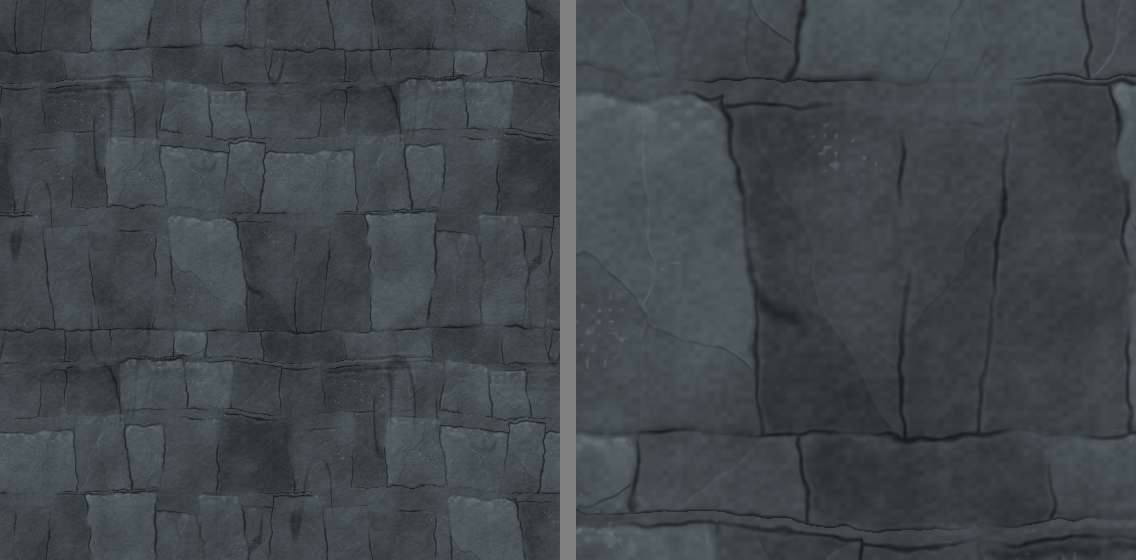
Left, the full canvas; right, a detail of the centre.
A WebGL 1 fragment shader for this texture:

```glsl
precision highp float;
uniform vec2 u_resolution;

const vec3 STONE = vec3(0.25, 0.28, 0.29);
const float TOP_OFFSET = 0.088;            // first ledge, measured from the top
const vec4 BAND_TOP = vec4(0.0, 0.056, 0.15, 0.285);
const float PERIOD = 0.5;                  // height of one repeat; each is shifted half across
const float BEVEL = 0.0055;
const float CORNER = 0.011;
const float JOINT_WIDTH = 0.0026;
const float ROUGHNESS = 0.021;
const float SAMPLE_STEP = 0.0016;
const vec2 LIGHT = vec2(0.07, 0.15);

float hash(vec2 p) {
  return fract(sin(dot(p, vec2(127.1, 311.7))) * 43758.5453);
}

// Lattice hash that wraps with the half-shifted repeat
float latticeHash(vec2 c, vec2 cells) {
  float row = floor(c.y / (cells.y * 0.5) + 0.001);
  c.y -= row * cells.y * 0.5;
  c.x = mod(c.x + row * cells.x * 0.5, cells.x);
  return hash(c + cells * 0.37);
}

// Value noise; cell counts must be even
float noise(vec2 p, vec2 cells) {
  vec2 c = floor(p * cells), f = fract(p * cells);
  f = f * f * (3.0 - 2.0 * f);
  float a = mix(latticeHash(c, cells), latticeHash(c + vec2(1.0, 0.0), cells), f.x);
  float b = mix(latticeHash(c + vec2(0.0, 1.0), cells), latticeHash(c + 1.0, cells), f.x);
  return mix(a, b, f.y);
}

float fbm(vec2 p) {
  float sum = 0.0, amp = 0.5;
  vec2 cells = vec2(16.0);
  for (int i = 0; i < 5; i++) {
    sum += amp * noise(p, cells);
    cells *= 2.0;
    amp *= 0.52;
  }
  return sum;
}

// Leaning joint at the left of column i
float joint(float i, float count, float seed, float y, float lean) {
  float id = mod(i, count);
  float shift = 0.65 * (hash(vec2(id, seed)) - 0.5);
  return (i + shift + lean * (hash(vec2(id, seed + 7.3)) - 0.5) * y) / count;
}

// Returns height, joint darkness and face tone
vec3 surface(vec2 p) {
  float grain = fbm(p);
  vec2 bend = vec2(noise(p, vec2(10.0)), noise(p + 0.23, vec2(8.0, 6.0))) - 0.5;
  vec2 ragged = vec2(noise(p, vec2(44.0)), noise(p + 0.31, vec2(44.0))) - 0.5;
  vec2 jagged = vec2(noise(p, vec2(110.0)), noise(p + 0.17, vec2(110.0))) - 0.5;
  vec2 w = p + vec2(0.014, 0.022) * bend + 0.006 * ragged + 0.0035 * jagged;
  float row = floor(w.y / PERIOD);
  vec2 q = vec2(fract(w.x + 0.5 * row), w.y - row * PERIOD);

  // Choose the course of stones
  float top = BAND_TOP.x, bottom = BAND_TOP.y, count = 10.0, seed = 3.0, lean = 0.15;
  if (q.y > BAND_TOP.w) {
    top = BAND_TOP.w; bottom = PERIOD; count = 12.0; seed = 41.0; lean = 0.7;
  } else if (q.y > BAND_TOP.z) {
    top = BAND_TOP.z; bottom = BAND_TOP.w; count = 10.0; seed = 29.0; lean = 0.25;
  } else if (q.y > BAND_TOP.y) {
    top = BAND_TOP.y; bottom = BAND_TOP.z; count = 11.0; seed = 17.0; lean = 0.2;
  }

  // Find the stone between its two joints
  float y = (q.y - top) / (bottom - top) - 0.5;
  float i = floor(q.x * count);
  if (q.x < joint(i, count, seed, y, lean)) i -= 1.0;
  else if (q.x >= joint(i + 1.0, count, seed, y, lean)) i += 1.0;
  float left = joint(i, count, seed, y, lean);
  float right = joint(i + 1.0, count, seed, y, lean);
  vec2 id = vec2(mod(i, count), seed);
  top += 0.2 * (bottom - top) * hash(id + 1.7) * step(BAND_TOP.y, top);

  // Rounded edge distance; a few stones stand proud, most lie nearly flush
  vec2 inside = vec2(min(q.x - left, right - q.x), min(q.y - top, bottom - q.y));
  float d = max(CORNER - length(max(CORNER - inside, 0.0)), 0.0);
  float edge = min(inside.x, inside.y);
  float kind = hash(id + 2.9);
  float proud = smoothstep(0.6, 0.85, kind);
  float recessed = 1.0 - smoothstep(0.12, 0.22, kind);
  float face = smoothstep(0.0, BEVEL, d);
  float patchy = smoothstep(0.3, 0.7, noise(p, vec2(26.0)));
  float lift = mix(0.0018, 0.0065, proud) * (0.45 + 0.55 * patchy);
  float h = lift * (0.7 * face + 0.3 * smoothstep(0.0, 0.045, edge));
  float tone = 1.03 + face * (0.17 * proud - 0.13 * recessed);

  // Sharp broken facets, mostly upright
  vec2 local = q - 0.5 * vec2(left + right, top + bottom) + 0.01 * ragged;
  for (int j = 0; j < 2; j++) {
    vec2 key = id + float(j) * 5.1;
    float angle = 2.0 * (hash(key + 11.0) - 0.5) + 3.1416 * step(0.5, hash(key + 13.0));
    float cut = dot(local, vec2(cos(angle), sin(angle))) - 0.03 * (hash(key + 23.0) - 0.2);
    float broken = face * smoothstep(0.0, 0.002, cut);
    h -= 0.4 * lift * broken;
    tone += broken * (0.12 * hash(key + 31.0) - 0.085);
  }

  // Thin shelves beneath the ledge
  float shelf = smoothstep(0.04, 0.056, q.y) * (1.0 - smoothstep(0.065, 0.105, q.y));
  shelf *= smoothstep(0.3, 0.6, noise(p, vec2(6.0)));
  h += shelf * 0.008 * noise(w, vec2(10.0, 130.0)) + ROUGHNESS * grain;

  // Broken joint lines and worn upper rims
  float gap = 1.0 - smoothstep(0.0, JOINT_WIDTH, abs(edge));
  gap *= 0.04 + 0.42 * patchy;
  float rim = face * (1.0 - smoothstep(0.0, 0.03, q.y - top));
  float chips = smoothstep(0.45, 0.8, noise(p, vec2(150.0)));
  tone += rim * chips * (0.06 + 0.22 * proud);
  tone -= 0.10 * proud * face * (q.y - top) / (bottom - top);
  tone -= 0.10 * smoothstep(0.49, 0.5, q.y) + 0.07 * shelf;
  return vec3(h, gap, tone + 0.38 * (grain - 0.5));
}

void main() {
  vec2 uv = gl_FragCoord.xy / u_resolution;
  vec2 p = vec2(uv.x, 1.0 - uv.y - TOP_OFFSET);

  // Relief lit from above and a little from the left
  vec3 rock = surface(p);
  vec2 slope = vec2(rock.x - surface(p - vec2(SAMPLE_STEP, 0.0)).x,
                    rock.x - surface(p - vec2(0.0, SAMPLE_STEP)).x) / SAMPLE_STEP;
  float tone = rock.z - rock.y + clamp(dot(slope, LIGHT), -0.34, 0.28);

  // Weathering: broad stains, vertical streaks, jagged cracks, pale flecks
  tone += 0.12 * (noise(p, vec2(6.0)) - 0.5);
  tone += 0.08 * (noise(p, vec2(60.0, 6.0)) - 0.5);
  vec2 wander = p + 0.016 * vec2(fbm(p + 0.13), fbm(p + 0.29));
  float crack = 1.0 - smoothstep(0.0, 0.045, abs(noise(wander, vec2(26.0, 6.0)) - 0.5));
  tone -= 0.3 * crack * smoothstep(0.55, 0.75, noise(p, vec2(14.0)));
  tone += 0.09 * (noise(p, vec2(256.0)) - 0.5);
  float fleck = smoothstep(0.76, 0.95, noise(p + 0.003 * fbm(p), vec2(290.0)));
  tone += 0.3 * fleck * smoothstep(0.5, 0.8, noise(p, vec2(18.0)));

  gl_FragColor = vec4(STONE * clamp(tone, 0.4, 1.6), 1.0);
}
```
